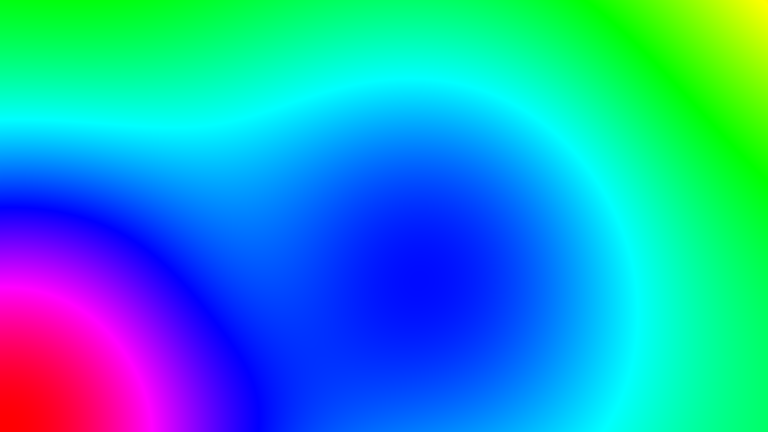
Write a WebGL 2 fragment shader that draws this background.

```glsl
#version 300 es
precision highp float;
// Smooth rainbow field: soft hills and valleys of hue around a corner glow and a blue pool.
uniform vec2 u_resolution;
out vec4 outColor;

#define BASE_HUE 0.375
#define TOP_FADE 0.055
#define CORNER_GLOW 0.62
#define POOL_DEPTH 0.265
#define WARM_CORNER 0.28

// Bell-shaped hill, 1 at its center
float hill(vec2 p, vec2 center, float radius) {
    vec2 d = (p - center) / radius;
    return exp(-dot(d, d));
}

// Fully saturated color wheel, hue in 0..1
vec3 hueToRgb(float hue) {
    vec3 wheel = mod(hue * 6.0 + vec3(0.0, 4.0, 2.0), 6.0);
    return clamp(abs(wheel - 3.0) - 1.0, 0.0, 1.0);
}

float hueField(vec2 p) {
    float hue = BASE_HUE - TOP_FADE * p.y * p.y * p.y;

    // Main shapes: red corner, blue pool, yellow corner
    hue += CORNER_GLOW * hill(p, vec2(0.0), 0.6);
    hue += POOL_DEPTH * hill(p, vec2(1.007, 0.41), 0.55);
    hue -= WARM_CORNER * hill(p, vec2(2.15, 1.2), 0.6);

    // Gentle corrections: valley between the shapes, lower rise, green top edge
    hue -= 0.075 * hill(p, vec2(0.55, 0.3), 0.3);
    hue += 0.035 * hill(p, vec2(1.3, -0.1), 0.4);
    hue -= 0.025 * hill(p, vec2(0.2, 1.1), 0.35);
    return clamp(hue, 0.0, 1.0);
}

void main() {
    // Canvas height is one unit, width is 16:9
    vec2 p = gl_FragCoord.xy / u_resolution * vec2(16.0 / 9.0, 1.0);
    outColor = vec4(hueToRgb(hueField(p)), 1.0);
}
```
